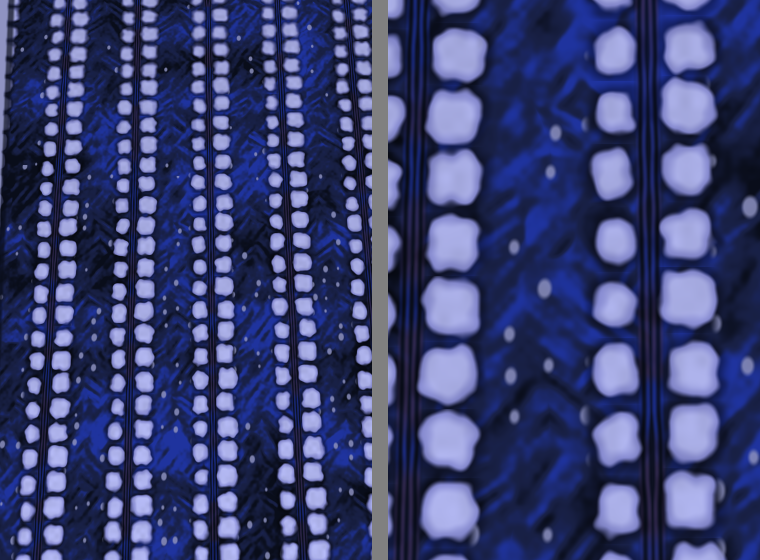
Left, the full canvas; right, a detail of the centre.
A Shadertoy shader for this texture:

```glsl
// Openwork knitting seen at a slant: paired ladders of pale holes divided by
// panels of variegated blue yarn. A perspective lattice places the holes,
// stretched value noise draws the strands, and a hash varies each repeat.

const vec2 CELL = vec2(3.7, 1.0);            // lattice cell, in row heights
const vec3 INK    = vec3(0.035, 0.05, 0.10);
const vec3 NAVY   = vec3(0.095, 0.125, 0.27);
const vec3 COBALT = vec3(0.12, 0.20, 0.62);
const vec3 PLUM   = vec3(0.19, 0.15, 0.29);
const vec3 LILAC  = vec3(0.70, 0.72, 0.95);

float hash(vec2 p) {
    vec3 q = fract(p.xyx * 0.1031);
    q += dot(q, q.yzx + 33.33);
    return fract((q.x + q.y) * q.z);
}

float noise(vec2 p) {
    vec2 i = floor(p), f = fract(p);
    f = f * f * (3.0 - 2.0 * f);
    return mix(mix(hash(i), hash(i + vec2(1, 0)), f.x),
               mix(hash(i + vec2(0, 1)), hash(i + vec2(1, 1)), f.x), f.y);
}

float roundBox(vec2 p, vec2 halfSize, float radius) {
    vec2 d = abs(p) - halfSize + radius;
    return length(max(d, 0.0)) + min(max(d.x, d.y), 0.0) - radius;
}

// Canvas position (y downward) to column and row numbers
vec2 lattice(vec2 p) {
    float pitch = 0.1865 + 0.053 * p.y;
    float middle = 0.559 + 0.018 * p.y;
    return vec2((p.x - middle) / pitch, 54.86 * log(1.0 + 0.609 * p.y));
}

// Noise drawn out along one direction, as twisted strands
float strands(vec2 p, float angle) {
    float c = cos(angle), s = sin(angle);
    vec2 q = mat2(c, -s, s, c) * p;
    return noise(q * vec2(1.5, 6.0));
}

// Signed distance to the nearest ladder hole; a is the offset from the ladder
float ladderHole(float a, float column, float row) {
    float side = a < 0.0 ? 0.0 : 1.0;
    row += 0.5 * hash(vec2(column, 7.0)) - 0.25 + 0.08 * side;
    vec2 id = vec2(column * 2.0 + side, floor(row + 0.5));
    vec2 local = vec2((abs(a) - mix(0.147, 0.168, side)) * CELL.x, row - id.y);
    local += (vec2(hash(id), hash(id + 31.0)) - 0.5) * vec2(0.10, 0.08);
    vec2 halfSize = mix(vec2(0.32, 0.37), vec2(0.41, 0.40), side);
    halfSize *= 0.92 + 0.14 * hash(id + 57.0);
    return roundBox(local, halfSize, 0.27);
}

// Signed distance to small scattered gaps; absent cells stay far away
float eyelet(vec2 m, float density) {
    vec2 g = m * 1.6, id = floor(g);
    vec2 jitter = 0.3 + 0.4 * vec2(hash(id + 11.0), hash(id + 23.0));
    vec2 d = g - id - jitter;
    float radius = 0.09 + 0.14 * hash(id + 41.0);
    float gap = length(d * vec2(1.15, 0.85)) + 0.25 * d.x * d.y - radius;
    return hash(id + 5.0) < density ? gap : 1.0;
}

// Yarn brightness: crossing strands in a leaf that sways down the panel
float panelYarn(vec2 m, float across) {
    float sway = 0.3 * sin(m.y * 1.6);
    float fan = strands(vec2(abs(across - sway), m.y), 0.75);
    float cross = strands(m + 9.0, -0.9);
    return mix(fan, cross, smoothstep(0.4, 0.6, noise(m * 1.3 + 40.0)));
}

vec3 dyedYarn(float tone) {
    vec3 shade = mix(INK, NAVY, smoothstep(0.12, 0.48, tone));
    return mix(shade, COBALT, smoothstep(0.46, 0.88, tone));
}

void mainImage(out vec4 fragColor, in vec2 fragCoord) {
    vec2 p = fragCoord / iResolution.xy;
    p.y = 1.0 - p.y;
    vec2 grid = lattice(p);
    vec2 m = grid * CELL;
    float column = floor(grid.x + 0.5);
    float a = grid.x - column;
    float across = (fract(grid.x) - 0.5) * CELL.x;
    float blur = 0.05 + 0.08 * smoothstep(0.35, 0.0, p.y)
               + 0.03 * smoothstep(0.8, 1.0, p.y);

    // Strands tinted by broad patches of dye
    float dye = noise(m * vec2(0.42, 0.55) + 3.0);
    float fibre = panelYarn(m, across);
    fibre = mix(fibre, 0.5, 2.5 * (blur - 0.05));
    float tone = 0.58 * fibre + 0.62 * dye - 0.10 + 0.15 * (noise(m * 8.0) - 0.5);
    vec3 color = dyedYarn(tone);

    // Twin cords up the middle of each ladder
    float cord = smoothstep(0.065, 0.035, abs(a));
    float ply = 0.5 + 0.5 * cos(abs(a) * 190.0 - 3.8 + 1.5 * noise(m * 2.0));
    vec3 cordColor = mix(PLUM, COBALT * 0.8, smoothstep(0.4, 0.75, noise(m * vec2(1.0, 1.4))));
    color = mix(color, mix(INK, cordColor, ply), cord * 0.85);

    // Holes with a shaded rim of yarn and an uneven outline
    float hole = ladderHole(a, column, grid.y) + 0.12 * (noise(m * 4.5) - 0.5);
    color *= 0.62 + 0.38 * smoothstep(0.02, 0.22, hole);
    vec3 backing = LILAC * (0.90 + 0.10 * p.y) * (0.95 + 0.08 * noise(m * 5.0));
    backing = mix(backing, backing * vec3(0.76, 0.76, 0.88), smoothstep(-0.20, 0.0, hole));
    color = mix(color, backing, smoothstep(blur, -blur, hole));

    // Small gaps, commoner toward the near end
    float gap = eyelet(m, mix(0.10, 0.36, smoothstep(0.1, 0.6, p.y)));
    float inPanel = smoothstep(0.95, 0.75, abs(across));
    color = mix(color, LILAC * 0.78, 0.85 * inPanel * smoothstep(0.07, -0.07, gap));

    // Bare backing beyond the far left border
    float border = p.x - 0.022 + 0.06 * p.y;
    color = mix(color, INK, 0.7 * smoothstep(0.014, 0.004, abs(border - 0.008)));
    color = mix(color, LILAC * 0.8, smoothstep(0.005, -0.005, border));

    fragColor = vec4(color, 1.0);
}
```
